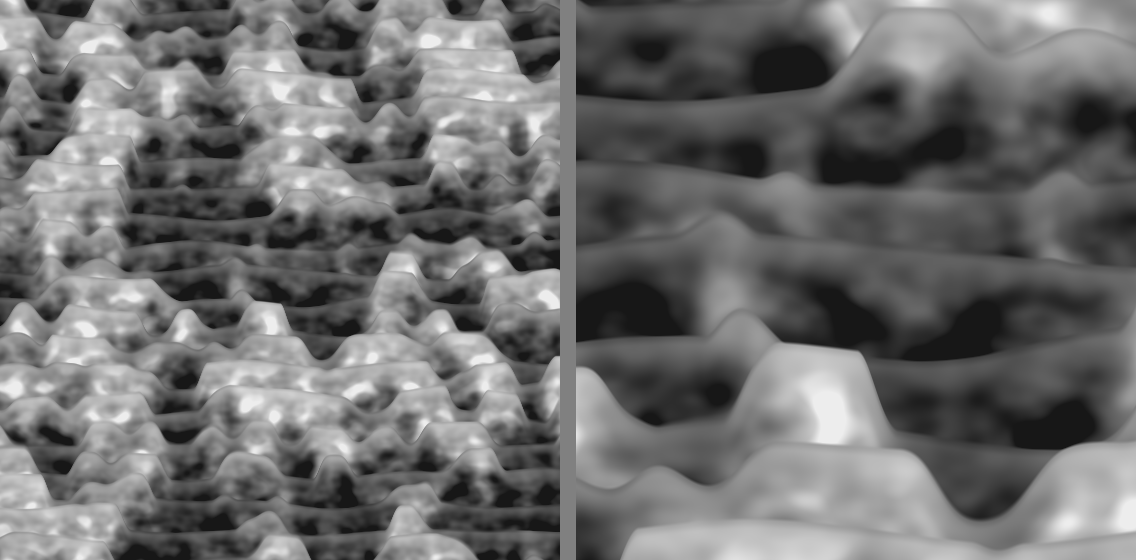
Left: the whole. Right: its middle third, enlarged.
Reproduce this texture procedurally as a WebGL 2 fragment shader.

```glsl
#version 300 es
precision highp float;
// Overlapping grey rows with soft scalloped crests, light mounds and dark hollows.

#define ROWS 19.5         // rows per canvas height
#define BULGE 0.86        // crest lift of light mounds, in rows
#define WOBBLE 0.55       // random crest drift, in rows
#define MOUND_FREQ 5.0    // broad mounds across the canvas
#define LOBE_FREQ 13.0    // smaller lobes across the canvas
#define GRAIN_FREQ 25.0   // soft blotches across the canvas
#define GRAIN_AMOUNT 0.14
#define DARK 0.25
#define LIGHT 0.69
#define CREST_SOFT 0.025  // sharpest crest, in rows
#define CREST_BLUR 0.14   // softest crest, in rows

uniform vec2 u_resolution;
out vec4 outColor;

uint scramble(uint n) {
    n = (n ^ (n >> 16)) * 0x7feb352du;
    n = (n ^ (n >> 15)) * 0x846ca68bu;
    return n ^ (n >> 16);
}

vec2 gradientAt(ivec2 cell) {
    uint h = scramble(uint(cell.x) + scramble(uint(cell.y) + 71u));
    float angle = float(h & 65535u) / 65536.0 * 6.28319;
    return vec2(cos(angle), sin(angle));
}

float gradientNoise(vec2 p) {
    ivec2 i = ivec2(floor(p));
    vec2 f = fract(p);
    vec2 w = f * f * f * (f * (f * 6.0 - 15.0) + 10.0);
    float a = dot(gradientAt(i), f);
    float b = dot(gradientAt(i + ivec2(1, 0)), f - vec2(1, 0));
    float c = dot(gradientAt(i + ivec2(0, 1)), f - vec2(0, 1));
    float d = dot(gradientAt(i + ivec2(1, 1)), f - vec2(1, 1));
    return mix(mix(a, b, w.x), mix(c, d, w.x), w.y);
}

// Signed mound field: positive on light mounds, negative in hollows.
float moundField(float x, float row) {
    float broad = gradientNoise(vec2(x * MOUND_FREQ + 3.7, row * 0.2 + 9.3));
    float lobes = gradientNoise(vec2(x * LOBE_FREQ + 41.2, row * 0.56 + 17.6));
    return 1.1 * broad + 0.85 * lobes;
}

// Height of a row's crest, in rows.
float crestHeight(float x, float row) {
    float lift = smoothstep(-0.2, 0.24, moundField(x, row));
    float drift = gradientNoise(vec2(x * 5.0 + 80.5, row * 0.83 + 5.1));
    return row + BULGE * lift + WOBBLE * drift;
}

// Grey of a row at a given depth below its crest.
float rowShade(vec2 p, float row, float depth) {
    float light = smoothstep(-0.38, 0.38, moundField(p.x, row - 0.6 * depth));
    float deep = smoothstep(0.0, 0.95, depth);
    float grain = gradientNoise(vec2(p.x, p.y * 1.25) * GRAIN_FREQ + row * 7.31);
    float speck = gradientNoise(vec2(p.x, p.y * 1.3) * GRAIN_FREQ * 2.1 + row * 3.17);
    float patchTone = gradientNoise(vec2(p.x * 7.0 + 12.3, row * 0.77 + 31.9));

    // Contrast grows from the crest toward the foot of the row.
    float shade = mix(DARK, LIGHT, light) + 0.14 * patchTone;
    shade = 0.48 + (shade - 0.48) * mix(0.85, 1.22, deep);
    shade += grain * GRAIN_AMOUNT * (0.5 + 1.5 * deep);
    shade += speck * 0.11 * (0.4 + deep);

    // Bright feet on mounds and dark pits in hollows.
    shade += 0.2 * light * deep * smoothstep(0.05, 0.35, grain);
    shade -= 0.13 * (1.0 - light) * deep * smoothstep(0.0, 0.4, -grain);

    // Lit band below the crest, then a shadow at the foot.
    float band = smoothstep(0.0, 0.12, depth) * (1.0 - smoothstep(0.12, 0.5, depth));
    float foot = smoothstep(0.6, 1.1, depth);
    return shade + 0.08 * band - 0.06 * foot;
}

void main() {
    vec2 p = gl_FragCoord.xy / u_resolution.y;
    float y = p.y * ROWS;
    float base = floor(y);
    float pixel = ROWS / u_resolution.y;

    // Crests fade out in places.
    float fade = smoothstep(0.0, 0.45, gradientNoise(p * vec2(6.0, 9.0) + 23.4));
    float soft = max(mix(CREST_SOFT, CREST_BLUR, fade), pixel);

    // Paint rows from the back (top) to the front (bottom).
    float grey = 0.5;
    for (int k = 2; k >= -2; k--) {
        float row = base + float(k);
        float depth = crestHeight(p.x, row) - y;
        float cover = smoothstep(-soft, soft, depth);
        if (cover > 0.0) {
            float shade = rowShade(p, row, clamp(depth, 0.0, 1.4));
            grey = mix(grey, shade, cover);
        }
    }
    outColor = vec4(vec3(clamp(grey, 0.09, 0.93)), 1.0);
}
```
